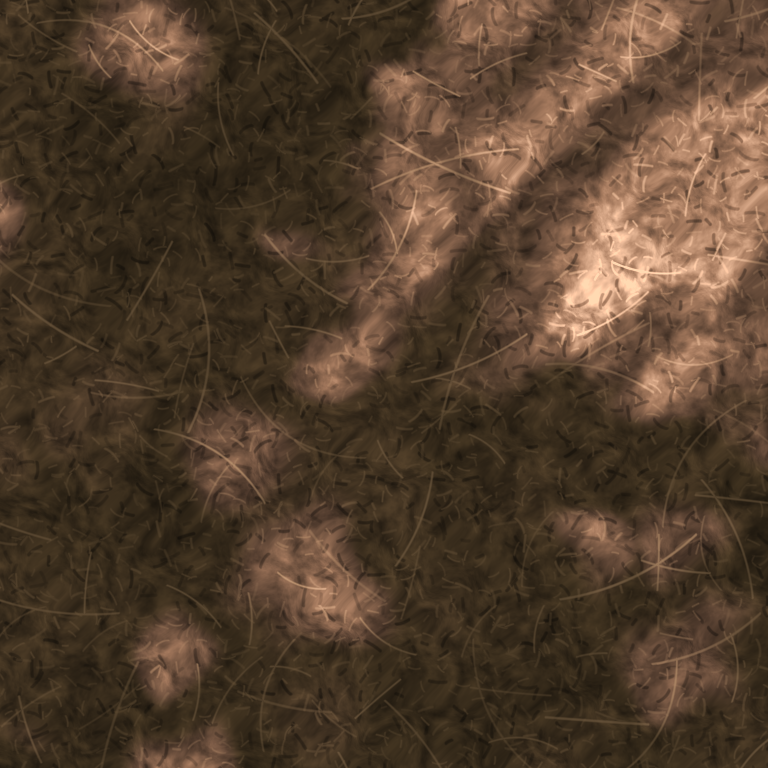
Write a three.js fragment shader that draws this texture.

```glsl
// Shaded forest floor: dry needles and crumbled litter under dappled sunlight.
varying vec2 vUv;

const float AMBIENT = 0.165;               // red level of deep shade
const float MIST = 0.13;                   // uneven skylight
const float SPOT_SCALE = 5.0;              // cells of dappled light across
const float SPOT_POWER = 0.42;
const vec2 GLADE_CENTER = vec2(0.85, 0.77);
const vec2 GLADE_SIZE = vec2(0.35, 0.31);
const float GLADE_POWER = 0.46;
const vec2 HOT_CENTER = vec2(0.785, 0.64);
const float HOT_RADIUS = 0.085;
const float HOT_POWER = 0.33;
const float EDGE = 0.0014;                 // softness of strand edges
const vec3 SHADE_TINT = vec3(1.0, 0.785, 0.49);
const vec3 SUN_TINT = vec3(1.0, 0.735, 0.565);
const vec3 HOT_TINT = vec3(1.0, 0.79, 0.645);
const vec3 STRAW_TINT = vec3(1.0, 0.81, 0.59);

vec2 hash2(vec2 p) {
  vec3 h = fract(p.xyx * vec3(0.1031, 0.1030, 0.0973));
  h += dot(h, h.yzx + 33.33);
  return fract((h.xx + h.yz) * h.zy);
}

float noise(vec2 p) {
  vec2 i = floor(p);
  vec2 f = fract(p);
  f = f * f * (3.0 - 2.0 * f);
  float low = mix(hash2(i).x, hash2(i + vec2(1.0, 0.0)).x, f.x);
  float high = mix(hash2(i + vec2(0.0, 1.0)).x, hash2(i + 1.0).x, f.x);
  return mix(low, high, f.y);
}

float fbm(vec2 p) {
  float sum = 0.0;
  float gain = 0.53;
  for (int i = 0; i < 4; i++) {
    sum += gain * noise(p);
    p = mat2(1.6, 1.2, -1.2, 1.6) * p + 11.3;
    gain *= 0.5;
  }
  return sum;
}

// Curved strands, one per cell; lengths are in cells, width in canvas units.
float strands(vec2 uv, float scale, vec2 halfLength, float width, float share, float seed) {
  vec2 p = uv * scale;
  vec2 cell = floor(p);
  float cover = 0.0;
  for (int y = -1; y <= 1; y++) {
    for (int x = -1; x <= 1; x++) {
      vec2 id = cell + vec2(float(x), float(y));
      vec2 key = id + seed;
      vec2 pick = hash2(key + 17.0);
      vec2 form = hash2(key + 41.0);
      float angle = 6.2832 * pick.x;
      vec2 axis = vec2(cos(angle), sin(angle));
      vec2 d = p - id - hash2(key);
      vec2 q = vec2(dot(d, axis), dot(d, vec2(-axis.y, axis.x)));
      q.y += (form.y - 0.5) * 1.1 * q.x * q.x;
      float reach = mix(halfLength.x, halfLength.y, form.x);
      float dist = length(vec2(max(abs(q.x) - reach, 0.0), q.y)) / scale;
      float body = 1.0 - smoothstep(width - EDGE, width + EDGE, dist);
      float strength = mix(0.4, 1.0, fract(pick.y * 7.0 + form.x));
      cover = max(cover, body * strength * step(pick.y, share));
    }
  }
  return cover;
}

// Soft round patches of sun that fell through small gaps in the leaves.
float sunSpots(vec2 uv) {
  vec2 p = uv * SPOT_SCALE + 0.3 * (noise(uv * 14.0) - 0.5);
  vec2 cell = floor(p);
  float sum = 0.0;
  for (int y = -1; y <= 1; y++) {
    for (int x = -1; x <= 1; x++) {
      vec2 id = cell + vec2(float(x), float(y));
      vec2 form = hash2(id + 73.0);
      float radius = mix(0.2, 0.45, form.x);
      float d = length(p - id - hash2(id + 29.0)) / radius;
      sum += form.y * form.y * (1.0 - smoothstep(0.15, 1.35, d));
    }
  }
  return min(sum, 1.1);
}

float sunlight(vec2 uv) {
  float ragged = fbm(uv * 8.0 + 4.0) - 0.5;
  float d = length((uv - GLADE_CENTER) / GLADE_SIZE) + 0.8 * ragged;
  float glade = 1.0 - smoothstep(0.65, 1.12, d);
  vec2 slant = vec2(uv.x + uv.y, 2.0 * (uv.y - uv.x));
  float gaps = smoothstep(0.22, 0.68, noise(slant * vec2(3.2, 5.0) + 8.7));
  float hot = length((uv - HOT_CENTER) * vec2(1.0, 0.75)) / HOT_RADIUS + 0.6 * ragged;
  return AMBIENT + MIST * fbm(uv * 5.0 + 31.0)
    + SPOT_POWER * sunSpots(uv) * (1.0 - 0.6 * glade)
    + GLADE_POWER * glade * mix(0.3, 1.0, gaps)
    + HOT_POWER * (1.0 - smoothstep(0.2, 1.3, hot));
}

void main() {
  float light = sunlight(vUv);

  // Crumbled soil with pale and dark flakes
  float grain = fbm(vUv * 62.0 + 2.0 * noise(vUv * 25.0));
  float tone = light * (0.48 + 0.9 * grain);
  float dark = strands(vUv, 42.0, vec2(0.15, 0.5), 0.0021, 0.6, 5.0);
  tone *= 1.0 - 0.36 * dark;
  float flakes = max(strands(vUv, 34.0, vec2(0.12, 0.4), 0.0016, 0.5, 90.0),
                     strands(vUv, 52.0, vec2(0.15, 0.5), 0.0011, 0.55, 150.0));
  tone = mix(tone, light * 1.4 + 0.05, 0.55 * flakes);

  // Long and medium fallen needles
  float needles = max(strands(vUv, 5.0, vec2(0.25, 0.62), 0.0016, 0.7, 210.0),
                      strands(vUv, 6.5, vec2(0.25, 0.65), 0.0014, 0.55, 330.0));
  needles = max(needles, strands(vUv, 11.0, vec2(0.2, 0.6), 0.0012, 0.5, 470.0));
  tone = mix(tone, light * 1.4 + 0.075, 0.78 * needles);

  // Warm tint that grows with the light
  vec3 tint = mix(SHADE_TINT, SUN_TINT, smoothstep(0.2, 0.4, light));
  tint = mix(tint, STRAW_TINT, 0.65 * max(needles, 0.5 * flakes));
  tint = mix(tint, HOT_TINT, smoothstep(0.6, 0.95, tone));
  gl_FragColor = vec4(min(tone, 1.08) * tint, 1.0);
}
```
